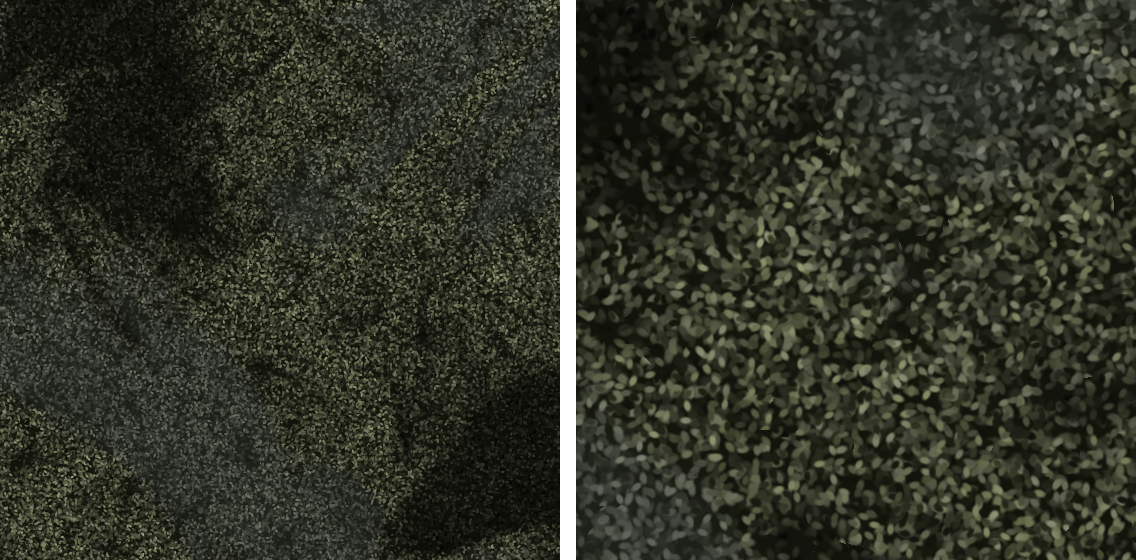
Left: the whole. Right: its middle third, enlarged.
Give the GLSL for this texture, as a three.js fragment shader.

```glsl
varying vec2 vUv;

const vec3 SOIL = vec3(0.070, 0.080, 0.043);
const vec3 LEAF_SHADE = vec3(0.070, 0.080, 0.042);
const vec3 LEAF_OLIVE = vec3(0.490, 0.510, 0.365);
const vec3 LEAF_GREY = vec3(0.490, 0.505, 0.455);
const vec3 HAZE = vec3(0.195, 0.210, 0.190);

const int LEAF_LAYERS = 5;
const float LEAF_SCALE = 84.0;       // leaves across the canvas, lowest layer
const float LEAF_SCALE_STEP = 13.0;
const vec2 LEAF_RADII = vec2(0.62, 0.38);
const float LEAF_SOFTNESS = 0.65;
const float LEAF_DENSITY = 0.86;
const float LEAF_TONE_POWER = 1.25;

const float PATCH_SCALE = 4.2;       // broad shadows
const float GREY_SCALE = 4.8;        // pale, hazy growth
const float CLUMP_SCALE = 21.0;      // tufts and the gaps between them
const float SHADOW_LIGHT = 0.42;
const float LEFT_SHADOW = 0.22;
const float HAZE_AMOUNT = 0.36;
const float PI = 3.14159;

vec3 hash3(vec2 p) {
  vec3 q = fract(p.xyx * vec3(0.1031, 0.1030, 0.0973));
  q += dot(q, q.yxz + 33.33);
  return fract((q.xxy + q.yzz) * q.zyx);
}

mat2 rotation(float angle) {
  float c = cos(angle);
  float s = sin(angle);
  return mat2(c, s, -s, c);
}

// Warped, rotated sines, roughly -0.7 to 0.7
float layeredSines(vec2 p) {
  float sum = 0.0;
  float amplitude = 0.5;
  for (int i = 0; i < 6; i++) {
    p += 0.6 * sin(p.yx * 1.3 + float(i));
    sum += amplitude * sin(p.x) * sin(p.y);
    p = rotation(1.1) * p * 1.75 + 2.3;
    amplitude *= 0.6;
  }
  return sum;
}

// Distance to the nearest scattered point
float cellular(vec2 p) {
  vec2 cell = floor(p);
  float nearest = 2.0;
  for (int y = -1; y <= 1; y++) {
    for (int x = -1; x <= 1; x++) {
      vec2 id = cell + vec2(float(x), float(y));
      nearest = min(nearest, length(id + hash3(id + 211.0).xy - p));
    }
  }
  return nearest;
}

// One layer of randomly turned soft ellipses, painted over the colour below
vec3 paintLeaves(vec3 colour, vec2 p, float seed, float density, float light, float grey) {
  vec2 cell = floor(p);
  for (int y = -1; y <= 1; y++) {
    for (int x = -1; x <= 1; x++) {
      vec2 id = cell + vec2(float(x), float(y));
      vec3 place = hash3(id + seed);
      vec3 look = hash3(id + seed + 71.0);
      vec2 local = rotation(place.z * PI) * (p - id - place.xy);
      float edge = length(local / LEAF_RADII);
      float cover = 1.0 - smoothstep(1.0 - LEAF_SOFTNESS, 1.0, edge);
      cover *= step(look.x, density);
      vec3 lit = mix(LEAF_OLIVE, LEAF_GREY, clamp(look.z * 0.6 + grey, 0.0, 1.0));
      vec3 leaf = mix(LEAF_SHADE, lit, pow(look.y, LEAF_TONE_POWER));
      colour = mix(colour, leaf * light, cover);
    }
  }
  return colour;
}

void main() {
  // Broad shadows, denser toward the left
  float leftness = 1.0 - smoothstep(0.05, 0.45, vUv.x);
  float patches = layeredSines(vUv * PATCH_SCALE + 4.0) - LEFT_SHADOW * leftness;
  float openness = smoothstep(-0.50, -0.12, patches);

  // Tufts with dark gaps
  vec2 warp = 0.012 * sin(vUv.yx * 37.0 + 3.0 * sin(vUv * 19.0));
  float gap = smoothstep(0.48, 1.0, cellular((vUv + warp) * CLUMP_SCALE));
  float ripple = layeredSines(vUv * 17.0 + 9.0);

  // Pale hazy growth
  float grey = smoothstep(0.10, 0.48, layeredSines(vUv * GREY_SCALE + 13.0)) * openness;

  float light = mix(SHADOW_LIGHT, 1.08, openness) * (1.0 - 0.5 * gap);
  light *= 1.0 + 0.28 * ripple;
  float density = LEAF_DENSITY * (1.0 - 0.55 * gap) * mix(0.7, 1.0, openness);

  vec3 colour = SOIL * mix(0.75, 1.0, openness);
  for (int i = 0; i < LEAF_LAYERS; i++) {
    float level = float(i);
    float height = level / float(LEAF_LAYERS - 1);
    vec2 p = rotation(0.4 + level * 1.3) * vUv * (LEAF_SCALE + LEAF_SCALE_STEP * level);
    float layerLight = light * mix(0.65, 1.0, height);
    colour = paintLeaves(colour, p + 300.0, 37.0 * level, density, layerLight, grey);
  }

  colour = mix(colour, HAZE, HAZE_AMOUNT * grey);
  gl_FragColor = vec4(colour, 1.0);
}
```
